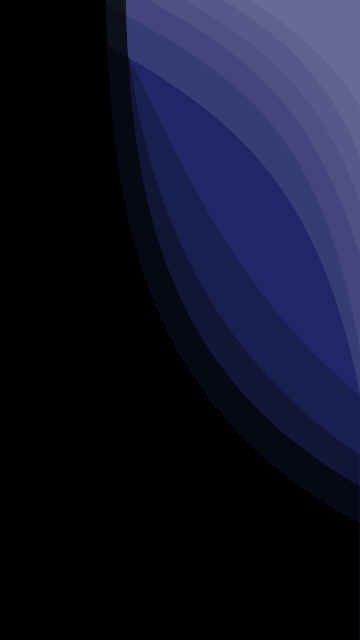
Reproduce this background procedurally as a Shadertoy shader.

```glsl
// Edge curves: four Bezier control points each, in canvas fractions
const mat4x2 RIM    = mat4x2(.294, 1., .303, .583, .475, .342, 1., .181);
const mat4x2 BODY   = mat4x2(.350, 1., .361, .622, .521, .395, 1., .240);
const mat4x2 MIDDLE = mat4x2(.359, .909, .412, .688, .574, .448, 1., .289);
const mat4x2 CORE   = mat4x2(.359, .909, .486, .772, .625, .557, 1., .382);
const mat4x2 SLIVER = mat4x2(.343, 1., .349, .969, .355, .938, .361, .906);

const mat4x2 VEIL_A = mat4x2(.301, .928, .694, .805, .891, .688, 1., .384);
const mat4x2 VEIL_B = mat4x2(.301, .991, .706, .870, .891, .785, 1., .453);
const mat4x2 VEIL_C = mat4x2(.412, 1., .694, .911, .868, .837, 1., .600);
const mat4x2 VEIL_D = mat4x2(.514, 1., .718, .935, .903, .850, 1., .681);
const mat4x2 VEIL_E = mat4x2(.620, 1., .775, .948, .919, .876, 1., .753);
const mat4x2 VEIL_F = mat4x2(.690, 1., .810, .961, .938, .896, 1., .831);

const int VEIL_COUNT = 6;
const mat4x2 VEILS[VEIL_COUNT] =
    mat4x2[VEIL_COUNT](VEIL_A, VEIL_B, VEIL_C, VEIL_D, VEIL_E, VEIL_F);

const vec3 RIM_COLOR    = vec3(.022, .030, .078);
const vec3 BODY_COLOR   = vec3(.067, .082, .212);
const vec3 MIDDLE_COLOR = vec3(.098, .122, .310);
const vec3 CORE_COLOR   = vec3(.130, .150, .400);
const vec3 VEIL_COLOR   = vec3(1.);

const float FIRST_VEIL_ALPHA = .10;
const float NEXT_VEIL_ALPHA  = .053;
const float RIM_VEIL_SHARE    = .30;
const float SLIVER_VEIL_SHARE = .55;
const float CURVE_START = -.25;   // extends curves a little past their first point
const int SOLVE_STEPS = 18;

vec2 bezier(mat4x2 c, float t) {
    float s = 1. - t;
    return c * vec4(s*s*s, 3.*s*s*t, 3.*s*t*t, t*t*t);
}

vec2 bezierTangent(mat4x2 c, float t) {
    float s = 1. - t;
    return 3. * (s*s*(c[1] - c[0]) + 2.*s*t*(c[2] - c[1]) + t*t*(c[3] - c[2]));
}

// Smooth coverage of the region to the right of a descending curve
float rightOf(mat4x2 curve, vec2 uv) {
    float low = CURVE_START, high = 1.;
    for (int i = 0; i < SOLVE_STEPS; i++) {
        float mid = .5 * (low + high);
        if (bezier(curve, mid).y > uv.y) low = mid;
        else high = mid;
    }
    float t = .5 * (low + high);
    vec2 tangent = normalize(bezierTangent(curve, t) * iResolution.xy);
    float gap = (uv.x - bezier(curve, t).x) * iResolution.x * abs(tangent.y);
    return clamp(gap + .5, 0., 1.);
}

void mainImage(out vec4 fragColor, in vec2 fragCoord) {
    vec2 uv = fragCoord / iResolution.xy;

    // Nested dark blue bands
    float rim = rightOf(RIM, uv);
    float body = rightOf(BODY, uv);
    vec3 color = RIM_COLOR * rim;
    color = mix(color, BODY_COLOR, body);
    color = mix(color, MIDDLE_COLOR, body * rightOf(MIDDLE, uv));
    color = mix(color, CORE_COLOR, body * rightOf(CORE, uv));

    // Pale veils, fainter over the outer rim
    float rimShare = mix(RIM_VEIL_SHARE, SLIVER_VEIL_SHARE, rightOf(SLIVER, uv));
    float share = mix(rim * rimShare, 1., body);
    for (int i = 0; i < VEIL_COUNT; i++) {
        float alpha = i == 0 ? FIRST_VEIL_ALPHA : NEXT_VEIL_ALPHA;
        color = mix(color, VEIL_COLOR, alpha * share * rightOf(VEILS[i], uv));
    }

    fragColor = vec4(color, 1.);
}
```
